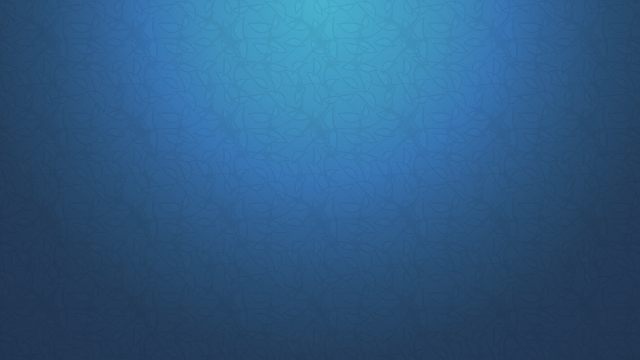
Write a Shadertoy shader that draws this background.

```glsl
const float CELL = 0.05;         // leaf spacing, in canvas heights
const float TILE_CELLS = 5.0;    // cells before the ornament repeats

float hash(vec2 p) {
    return fract(sin(dot(p, vec2(127.1, 311.7))) * 43758.5453);
}

mat2 rotation(float angle) {
    float c = cos(angle), s = sin(angle);
    return mat2(c, s, -s, c);
}

vec3 blend(vec3 from, vec3 to, float start, float end, float x) {
    return mix(from, to, clamp((x - start) / (end - start), 0.0, 1.0));
}

// Radial glow from cyan through blue to dark navy
vec3 glowColor(float radius) {
    vec3 color = vec3(0.28, 0.69, 0.80);
    color = blend(color, vec3(0.245, 0.560, 0.735), 0.00, 0.32, radius);
    color = blend(color, vec3(0.215, 0.455, 0.695), 0.32, 0.50, radius);
    color = blend(color, vec3(0.190, 0.380, 0.580), 0.50, 0.63, radius);
    color = blend(color, vec3(0.160, 0.310, 0.460), 0.63, 0.79, radius);
    color = blend(color, vec3(0.140, 0.240, 0.355), 0.79, 1.00, radius);
    return blend(color, vec3(0.125, 0.205, 0.315), 1.00, 1.35, radius);
}

// Approximate signed distance to a pointed, bent leaf
float leafDistance(vec2 p, float size, float bend) {
    p.x += bend * (p.y * p.y / size - 0.3 * size);
    float along = clamp(p.y / size, -1.0, 1.0);
    float halfWidth = 0.38 * size * (1.0 - along * along);
    return max(abs(p.x) - halfWidth, abs(p.y) - size);
}

float stroke(float dist, float width, float blur) {
    return 1.0 - smoothstep(width, width + blur, abs(dist));
}

// Leaf outlines in x, leaf bodies in y
vec2 foliage(vec2 p, float blur) {
    vec2 home = floor(p / CELL);
    vec2 ink = vec2(0.0);
    for (int y = -1; y <= 1; y++) {
        for (int x = -1; x <= 1; x++) {
            vec2 cell = home + vec2(x, y);
            vec2 id = mod(cell, TILE_CELLS);
            vec2 jitter = vec2(hash(id), hash(id + 17.3)) - 0.5;
            vec2 local = p - (cell + 0.5 + 0.5 * jitter) * CELL;
            local = rotation(6.2832 * hash(id + 41.7)) * local;
            float size = CELL * mix(0.4, 0.75, hash(id + 73.1));
            float bend = 1.2 * (hash(id + 5.9) - 0.5);
            float dist = leafDistance(local, size, bend);
            ink.x = max(ink.x, stroke(dist, 0.0006, blur));
            ink.y = max(ink.y, 1.0 - smoothstep(-blur, blur, dist));
        }
    }
    return ink;
}

// Curling stems that share the period of the leaves
float stems(vec2 p, float blur) {
    float wave = 6.2832 / (CELL * TILE_CELLS);
    vec2 q = p + 0.02 * sin(wave * p.yx + vec2(0.0, 1.3));
    float field = sin(2.0 * wave * q.x + 1.5 * sin(wave * q.y))
                + sin(2.0 * wave * q.y + 1.5 * sin(wave * q.x));
    return stroke(field / (3.0 * wave), 0.0005, blur);
}

void mainImage(out vec4 fragColor, in vec2 fragCoord) {
    vec2 p = fragCoord / iResolution.y;
    float aspect = iResolution.x / iResolution.y;
    float blur = max(0.0015, 1.0 / iResolution.y);

    vec3 color = glowColor(distance(p, vec2(0.506 * aspect, 1.0)));

    // Faint tone-on-tone ornament
    vec2 leaves = foliage(p, blur);
    float lines = max(leaves.x, 0.8 * stems(p, blur));
    color *= 1.01 + 0.012 * leaves.y - 0.06 * lines;

    // Fine cloth grain
    color += 0.008 * (hash(floor(p * 288.0)) - 0.5);

    fragColor = vec4(color, 1.0);
}
```
